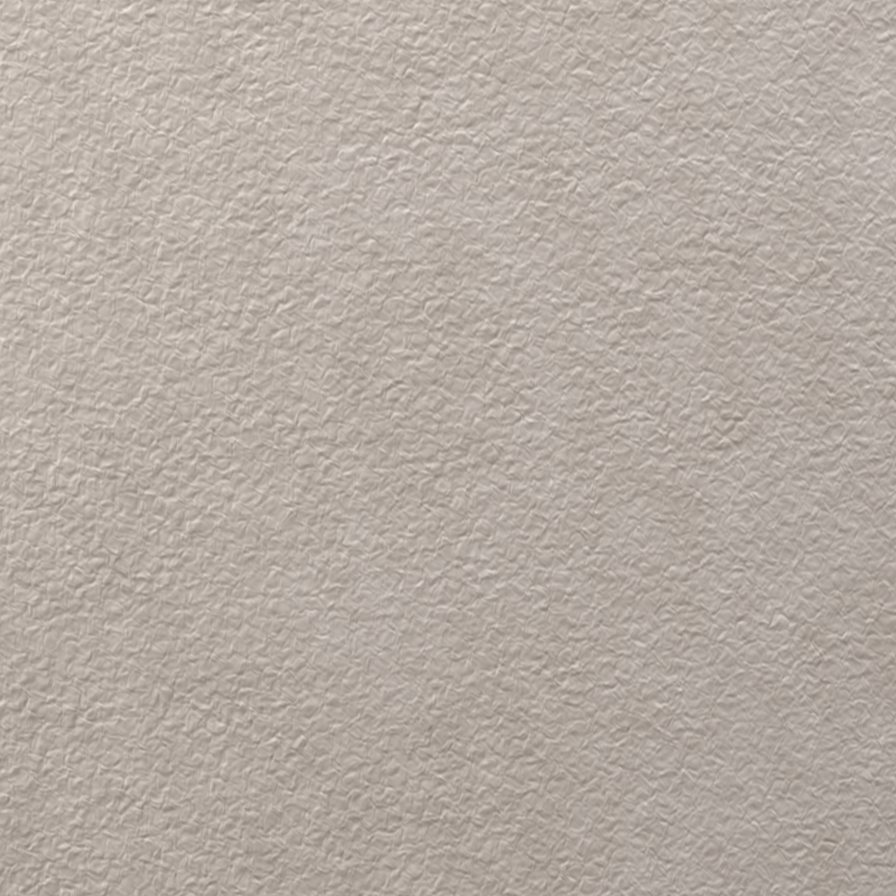
This texture is drawn by a WebGL 2 fragment shader. Its source:

```glsl
#version 300 es
precision highp float;
// Fine-grained beige plaster wall lit softly from above.

uniform vec2 u_resolution;
out vec4 fragColor;

const vec3 PLASTER = vec3(0.709, 0.670, 0.639);
const vec3 COOL_SHIFT = vec3(-0.007, 0.001, 0.009);
const vec2 LIGHT_LEFT = vec2(-0.45, 0.89);
const vec2 LIGHT_RIGHT = vec2(-0.08, 1.0);

vec2 hash2(vec2 cell) {
    uvec2 q = uvec2(ivec2(cell) + 4096);
    uint n = q.x * 1597u + q.y * 51749u;
    n = (n ^ (n >> 15)) * 73939133u;
    n = (n ^ (n >> 13)) * 19349663u;
    n ^= n >> 16;
    return vec2(n & 65535u, n >> 16) / 65535.0;
}

vec2 rotate(vec2 p, float angle) {
    float c = cos(angle);
    float s = sin(angle);
    return vec2(c * p.x - s * p.y, s * p.x + c * p.y);
}

vec2 randomDirection(vec2 cell) {
    float angle = 6.28318 * hash2(cell).x;
    return vec2(cos(angle), sin(angle));
}

// Gradient noise, roughly -0.7 to 0.7.
float gradientNoise(vec2 p) {
    vec2 cell = floor(p);
    vec2 f = p - cell;
    vec2 w = f * f * f * (f * (f * 6.0 - 15.0) + 10.0);
    float a = dot(randomDirection(cell), f);
    float b = dot(randomDirection(cell + vec2(1, 0)), f - vec2(1, 0));
    float c = dot(randomDirection(cell + vec2(0, 1)), f - vec2(0, 1));
    float d = dot(randomDirection(cell + vec2(1, 1)), f - vec2(1, 1));
    return mix(mix(a, b, w.x), mix(c, d, w.x), w.y);
}

float fbm(vec2 p, int octaves) {
    float sum = 0.0;
    float amplitude = 1.0;
    for (int i = 0; i < octaves; i++) {
        sum += amplitude * gradientNoise(p);
        p = mat2(1.6, 1.2, -1.2, 1.6) * p + 17.3;
        amplitude *= 0.5;
    }
    return sum;
}

// Separate rounded grains of random size; the highest one shows.
float domes(vec2 p) {
    vec2 cell = floor(p);
    float height = 0.0;
    for (int y = -1; y <= 1; y++) {
        for (int x = -1; x <= 1; x++) {
            vec2 neighbour = cell + vec2(x, y);
            float size = hash2(neighbour + 733.0).x;
            float reach = length(p - neighbour - hash2(neighbour)) / mix(0.35, 0.85, size);
            height = max(height, mix(0.3, 1.0, size) * (1.0 - smoothstep(0.3, 1.0, reach)));
        }
    }
    return height;
}

// Height of the rough surface; fineness shifts weight to the small grains.
float grainHeight(vec2 p, float fineness) {
    vec2 warp = vec2(gradientNoise(p * 60.0 + 9.4), gradientNoise(p * 60.0 + 57.8));
    vec2 q = p + 0.006 * warp;
    float coarse = gradientNoise(rotate(q, 0.5) * 84.0);
    float medium = gradientNoise(rotate(q, 1.1) * 155.0 + 31.7);
    float fine = gradientNoise(rotate(q, 0.8) * 225.0 + 83.1);
    return mix(0.7, 0.45, fineness) * coarse + 0.50 * medium + 0.30 * fine
         + mix(0.60, 0.45, fineness) * domes(rotate(q, 0.7) * 86.0);
}

// Slope facing the light, from a short step across the surface.
float relief(vec2 p, vec2 lightDir, float stepSize, float fineness) {
    vec2 offset = lightDir * stepSize;
    return grainHeight(p - offset, fineness) - grainHeight(p + offset, fineness);
}

// Broad fall-off of light across the wall.
float wallShade(vec2 p) {
    float slope = 0.060 * (p.y - 0.5) - 0.024 * (p.x - 0.5);
    return slope + 0.022 * exp(-5.0 * p.x) * smoothstep(0.1, 0.8, p.y);
}

void main() {
    vec2 p = gl_FragCoord.xy / u_resolution.y;

    // Large stains and changes in roughness.
    float stain = fbm(p * 4.0 + 5.2, 3);
    float mottling = fbm(p * 19.0 + 41.0, 3);
    float fineness = smoothstep(-0.4, 1.0, p.x - p.y + 0.5 * stain);
    float roughness = 1.0 + 0.25 * fbm(p * 9.0 + 71.0, 2);

    // Relief with slightly stronger highlights.
    vec2 lightDir = normalize(mix(LIGHT_LEFT, LIGHT_RIGHT, p.x));
    float slope = relief(p, lightDir, 0.0017, fineness);
    float grain = slope / sqrt(1.0 + 0.25 * slope * slope);
    grain += 0.10 * (grain * grain - 0.14);
    float tone = wallShade(p) + 0.018 * stain + 0.030 * mottling;
    tone += 0.172 * roughness * grain;

    // Cooler grey toward the right and in faint patches.
    float coolness = 0.7 * (p.x - 0.5) + 0.4 * stain + 0.4 * mottling;
    vec3 colour = PLASTER + tone + COOL_SHIFT * clamp(coolness, -0.6, 0.8);
    fragColor = vec4(clamp(colour, 0.0, 1.0), 1.0);
}
```
